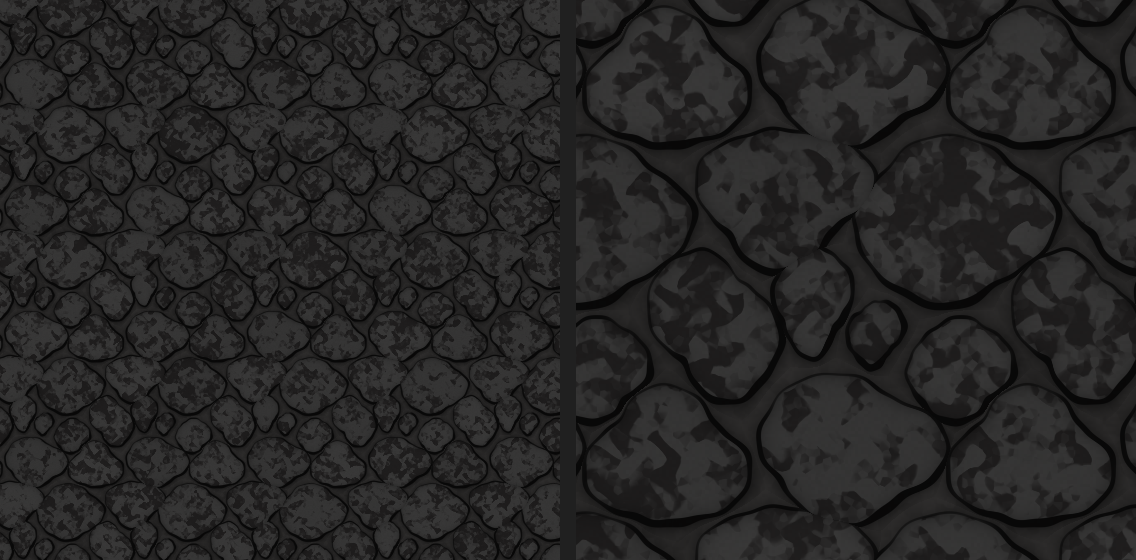
Left, the full canvas; right, a detail of the centre.
This texture is drawn by a Shadertoy shader. Its source:

```glsl
// Dark cobbles: eight rounded stones repeat on a tile, each an ellipse bent by
// angular harmonics and ringed by an uneven black groove. Smoothed cellular
// noise mottles the faces without repeating, so wear differs from tile to tile.

#define UNITS 11.52              // pattern units per canvas height
#define TILE vec2(2.495, 2.59)   // repeat size in pattern units
#define ORIGIN vec2(6.42, 6.165) // centre of the largest stone
#define LIGHT vec3(0.212, 0.210, 0.209)
#define DARK vec3(0.116, 0.110, 0.110)
#define MORTAR vec3(0.172, 0.167, 0.165)
#define GROOVE vec3(0.030, 0.029, 0.029)
#define LINE_WIDTH 0.021
#define MOTTLE_SCALE 8.5
#define WEAR 0.16

const int STONES = 8;

// Centre and half size of each stone
const vec4 place[STONES] = vec4[STONES](
    vec4( 0.00,  0.000, 0.70, 0.585), vec4(-1.16,  0.190, 0.60, 0.495),
    vec4(-0.71, -1.555, 0.63, 0.530), vec4(-1.96, -1.645, 0.55, 0.490),
    vec4(-1.63, -0.715, 0.43, 0.520), vec4(-0.96, -0.535, 0.27, 0.380),
    vec4(-0.53, -0.765, 0.18, 0.240), vec4( 0.05, -1.015, 0.37, 0.360));

// Amplitude and direction of the second, then third harmonic
const vec4 bend[STONES] = vec4[STONES](
    vec4(0.02,  0.8, 0.04, -0.10), vec4(0.03,  0.5, 0.11, 0.44),
    vec4(0.05, -0.5, 0.07,  0.15), vec4(0.03, -0.2, 0.10, 1.57),
    vec4(0.19, -0.7, 0.03,  0.40), vec4(0.04,  0.8, 0.08, 0.50),
    vec4(0.13,  0.5, 0.05,  0.50), vec4(0.05,  0.8, 0.03, 0.20));

float hash(vec2 p) {
    return fract(sin(dot(p, vec2(127.1, 311.7))) * 43758.55);
}

// Random value per cell, blended softly across cell borders
float cellNoise(vec2 p) {
    vec2 cell = floor(p);
    float sum = 0.0, weight = 0.0;
    for (int y = -1; y <= 1; y++)
    for (int x = -1; x <= 1; x++) {
        vec2 c = cell + vec2(x, y);
        vec2 d = c + vec2(hash(c), hash(c + 37.0)) - p;
        float w = exp(-14.0 * dot(d, d));
        sum += w * hash(c + 71.0);
        weight += w;
    }
    return sum / weight;
}

float waves(vec2 p) {
    return 0.5 * sin(p.x * 1.3 + 1.7 * sin(p.y * 0.9))
         + 0.5 * sin(p.y * 1.7 - p.x * 0.6 + 1.3 * sin(p.x * 1.1));
}

// Approximate signed distance to one stone outline
float stoneDistance(vec2 d, int i, float angle) {
    vec4 b = bend[i];
    float seed = float(i);
    float radius = 0.95 + 0.05 * cos(4.0 * angle)
        + b.x * cos(2.0 * (angle - b.y)) + b.z * cos(3.0 * (angle - b.w))
        + 0.014 * sin(7.0 * angle + 2.3 * seed)
        + 0.010 * sin(13.0 * angle + 4.1 * seed);
    float n = length(d / place[i].zw);
    return (n - radius) * length(d) / max(n, 0.001);
}

void mainImage(out vec4 fragColor, in vec2 fragCoord) {
    vec2 p = fragCoord / iResolution.y * UNITS;
    float px = UNITS / iResolution.y;

    // Nearest stone and its place on the canvas
    float dist = 1e3, angle = 0.0, seed = 0.0;
    vec2 id = vec2(0.0);
    for (int i = 0; i < STONES; i++) {
        vec2 d = p - ORIGIN - place[i].xy;
        vec2 repeatId = round(d / TILE);
        d -= TILE * repeatId;
        vec2 n = d / place[i].zw;
        float a = atan(n.y, n.x);
        float s = stoneDistance(d, i, a);
        if (s < dist) {
            dist = s;
            angle = a;
            seed = float(i);
            id = repeatId + seed * 17.0;
        }
    }

    // Mottled stone face, with wear that drifts and varies by stone
    vec2 warp = 0.04 * vec2(sin(p.y * 19.0), sin(p.x * 17.0));
    float mottle = 0.58 * cellNoise((p + warp) * MOTTLE_SCALE)
                 + 0.27 * cellNoise(p * MOTTLE_SCALE * 2.3 + 9.0)
                 + 0.15 * cellNoise(p * MOTTLE_SCALE * 0.4 + 23.0);
    mottle += WEAR * (hash(id) - 0.5) + 0.05 * waves(p * 0.8);
    vec3 face = mix(DARK, LIGHT, smoothstep(0.26, 0.60, mottle));
    face *= 0.96 + 0.08 * hash(id + 5.0);
    face *= 1.0 - 0.30 * exp(dist / 0.05);

    // Smooth mortar, shaded beside the lower right of each stone
    float lower = 0.5 + 0.5 * cos(angle + 1.15);
    vec3 mortar = MORTAR * (1.0 + 0.07 * waves(p * 4.0));
    mortar *= 0.94 + 0.12 * cellNoise(p * 14.0);
    mortar *= 1.0 - mix(0.25, 0.55, lower) * exp(-max(dist, 0.0) / 0.07);

    // Uneven groove, thin and broken along the upper left
    float ripple = 0.5 + 0.5 * sin(3.0 * angle + 2.1 * seed + sin(5.0 * angle));
    float width = LINE_WIDTH * mix(0.45, 1.15, lower) * (0.7 + 0.6 * ripple);
    float ink = 1.0 - smoothstep(width - 0.7 * px, width + 0.7 * px, abs(dist));
    ink *= mix(0.45 + 0.5 * ripple, 1.0, lower);

    vec3 color = mix(face, mortar, smoothstep(-px, px, dist));
    color = mix(color, GROOVE, ink);
    color *= 1.0 + 0.04 * (hash(floor(p * 44.0)) - 0.5);
    fragColor = vec4(color, 1.0);
}
```
